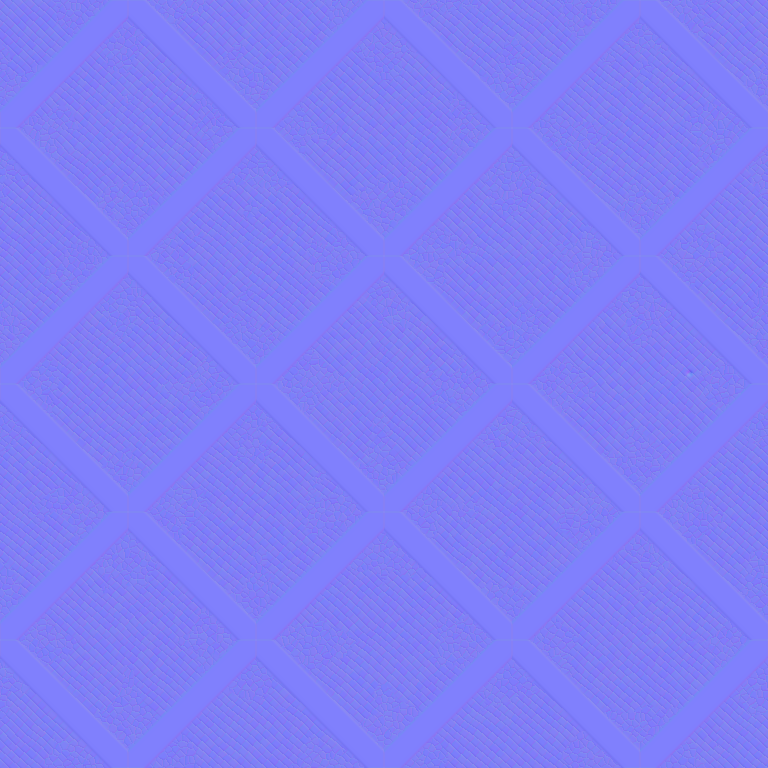
Write a WebGL 2 fragment shader that draws this texture map.

```glsl
#version 300 es
precision highp float;
// Normal map of a diagonal lattice: flat raised bands frame diamond panels.
// Each panel is paved with small bricks in slanted rows, broken by patches of
// irregular cobbles towards its corners. Slopes are summed and encoded.
uniform vec2 u_resolution;
out vec4 fragColor;

const float REPEATS = 3.0;         // lattice repeats across and down
const float BAND_HALF = 0.067;     // half band width, in lattice cells
const float EDGE_WIDTH = 0.007;    // bevel between band and panel
const float EDGE_SLOPE = 0.050;
const float SEAM_WIDTH = 0.004;    // mitre joints where bands cross
const float SEAM_SLOPE = 0.030;
const vec2 BRICK = vec2(0.0395, 0.041); // row thickness, brick length
const float GROOVE = 0.31;         // groove width, in bricks
const float GROOVE_SLOPE = 0.056;
const float JOINT = 0.65;          // joints in a row against row grooves
const float COBBLE_SOFT = 0.85;    // cobble relief against brick relief
const float TILE_TILT = 0.028;     // random lean of each brick
const vec2 TILE_LEAN = vec2(0.0, -0.006); // shared lean on the canvas
const vec2 ROW_TURN = vec2(0.07, 0.035); // mean turn of rows, panel variation
const float ROW_WARP = 0.010;
const float FLAT_BLUE = 0.993;
const float TILE_BLUE = 0.986;
const float TILE_BLUE_VARY = 0.024;
const float GROOVE_BLUE = 0.034;   // blue lost inside grooves
const vec2 CHIP = vec2(0.898, 0.514); // one small pit
const float CHIP_RADIUS = 0.0035;

vec2 hash2(vec2 p) {
  vec3 q = fract(p.xyx * vec3(0.1031, 0.1030, 0.0973));
  q += dot(q, q.yzx + 33.33);
  return fract((q.xx + q.yz) * q.zy);
}

float noise(vec2 p) {
  vec2 i = floor(p), f = smoothstep(0.0, 1.0, fract(p));
  float low = mix(hash2(i).x, hash2(i + vec2(1, 0)).x, f.x);
  float high = mix(hash2(i + vec2(0, 1)).x, hash2(i + vec2(1, 1)).x, f.x);
  return mix(low, high, f.y);
}

// Paving functions return slope (xy), groove depth (z) and a tile value (w).
vec4 brickRows(vec2 p, float width) {
  float row = floor(p.x);
  p.y += 0.5 * row + 0.5 * hash2(vec2(row, 7.0)).x;
  p.y += 0.12 * sin(p.y * 1.7 + row * 2.4);
  vec2 f = fract(p) - 0.5;
  vec2 groove = 1.0 - smoothstep(vec2(0.0), vec2(width), 0.5 - abs(f));
  groove.y *= JOINT;
  vec2 tile = hash2(floor(p) + 19.0);
  vec2 slope = sign(f) * groove * GROOVE_SLOPE + (tile - 0.5) * TILE_TILT;
  return vec4(slope, max(groove.x, groove.y), tile.x);
}

vec4 cobbles(vec2 p, float width) {
  vec2 cell = floor(p), nearest = vec2(9.0), second = vec2(9.0), id = cell;
  for (int k = 0; k < 9; k++) {
    vec2 c = cell + vec2(k % 3 - 1, k / 3 - 1);
    vec2 site = c + 0.5 + 0.7 * (hash2(c + 53.0) - 0.5) - p;
    float d = dot(site, site);
    if (d < dot(nearest, nearest)) {
      second = nearest;
      nearest = site;
      id = c;
    } else if (d < dot(second, second)) second = site;
  }
  vec2 toward = normalize(second - nearest);
  float groove = 1.0 - smoothstep(0.0, width, dot(0.5 * (nearest + second), toward));
  groove *= COBBLE_SOFT;
  vec2 tile = hash2(id + 91.0);
  return vec4(toward * groove * GROOVE_SLOPE + (tile - 0.5) * TILE_TILT, groove, tile.x);
}

// Turns a slope along the lattice diagonals into canvas x and y.
vec2 toCanvas(vec2 s) { return vec2(s.x + s.y, s.x - s.y) * 0.7071; }

void main() {
  vec2 uv = gl_FragCoord.xy / u_resolution;
  vec2 p = uv * REPEATS;
  float pixel = REPEATS / min(u_resolution.x, u_resolution.y);

  // Diagonal lattice coordinates, centred on each panel
  vec2 diagonal = vec2(p.x + p.y, p.x - p.y);
  vec2 panel = floor(diagonal + 0.5);
  vec2 q = diagonal - panel, reach = abs(q);
  float inside = 0.5 - BAND_HALF - max(reach.x, reach.y);
  float paving = smoothstep(-pixel, pixel, inside) * mix(0.5, 1.0, smoothstep(0.0, 0.03, inside));

  // Paving: bricks in rows, cobbles in patches towards the corners
  float turn = ROW_TURN.x + ROW_TURN.y * (2.0 * hash2(panel + 31.0).x - 1.0);
  mat2 spin = mat2(cos(turn), sin(turn), -sin(turn), cos(turn));
  vec2 seed = hash2(panel + 11.0) * 40.0 + 60.0;
  vec2 warp = vec2(noise(q * 9.0 + seed), noise(q * 9.0 + seed.yx + 17.0)) - 0.5;
  vec2 pave = (spin * q + warp * ROW_WARP) / BRICK + floor(seed) * 3.0;
  float width = max(GROOVE, 1.4 * pixel / BRICK.x);
  float loose = min(reach.x, reach.y) + 0.24 * (noise(q * 10.0 + seed) - 0.5);
  vec4 tiles = mix(brickRows(pave, width), cobbles(pave * 1.1, width), smoothstep(0.19, 0.21, loose));
  vec2 slope = (toCanvas(tiles.xy * spin) + TILE_LEAN) * paving;
  float tileBlue = TILE_BLUE - TILE_BLUE_VARY * tiles.w - GROOVE_BLUE * tiles.z;
  float blue = mix(FLAT_BLUE, tileBlue, paving);

  // Bevel of the raised bands, facing the panel centre
  float edge = exp(-pow(abs(inside) / max(EDGE_WIDTH, pixel), 2.0));
  vec2 facing = reach.x > reach.y ? vec2(-sign(q.x), 0.0) : vec2(0.0, -sign(q.y));
  slope += toCanvas(facing) * edge * EDGE_SLOPE;
  blue -= 0.03 * edge;

  // Mitre joints, upright and level through each crossing
  vec2 crossing = fract(diagonal) - 0.5;
  vec2 arm = abs(vec2(crossing.x + crossing.y, crossing.x - crossing.y)) * 0.5;
  float onCrossing = smoothstep(-pixel, pixel, min(reach.x, reach.y) - 0.5 + BAND_HALF);
  vec2 seam = exp(-pow(arm / max(SEAM_WIDTH, 0.7 * pixel), vec2(2.0))) * onCrossing;
  slope += seam * vec2(SEAM_SLOPE, SEAM_SLOPE);
  blue -= 0.04 * max(seam.x, seam.y);

  // Single pit in one panel
  vec2 pit = (uv - CHIP) / CHIP_RADIUS;
  slope -= pit * 0.22 * exp(-dot(pit, pit));
  fragColor = vec4(clamp(vec3(0.5 + slope, blue), 0.0, 1.0), 1.0);
}
```
